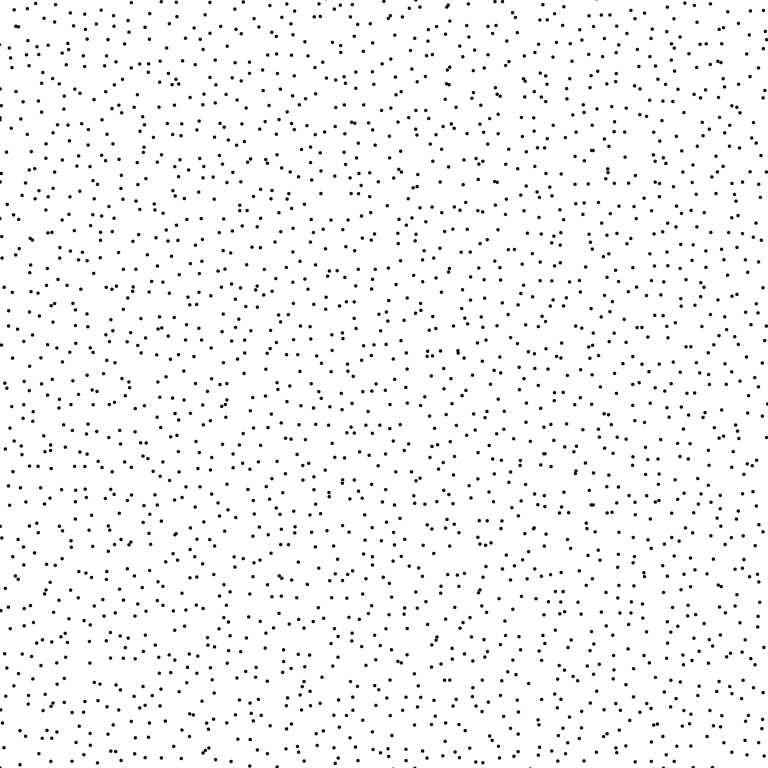
Write a Shadertoy shader that draws this texture.

```glsl
#define CELLS 48.0
#define DOT_RADIUS 0.00222
#define JITTER 1.0
#define INK vec3(0.04)
#define PAPER vec3(1.0)

vec2 hash22(vec2 p) {
    vec2 q = vec2(dot(p, vec2(127.1, 311.7)), dot(p, vec2(269.5, 183.3)));
    return fract(sin(q) * 43758.5453);
}

// Distance to the nearest dot centre, in canvas units
float nearestDot(vec2 uv) {
    vec2 grid = uv * CELLS;
    vec2 cell = floor(grid);
    float nearest = 10.0;
    for (int y = -1; y <= 1; y++) {
        for (int x = -1; x <= 1; x++) {
            vec2 neighbour = cell + vec2(x, y);
            vec2 centre = neighbour + 0.5 + JITTER * (hash22(neighbour) - 0.5);
            nearest = min(nearest, distance(grid, centre));
        }
    }
    return nearest / CELLS;
}

void mainImage(out vec4 fragColor, in vec2 fragCoord) {
    float pixel = 1.0 / iResolution.y;
    vec2 uv = fragCoord * pixel;

    // Edge one pixel wide
    float coverage = clamp(0.5 + (DOT_RADIUS - nearestDot(uv)) / pixel, 0.0, 1.0);
    fragColor = vec4(mix(PAPER, INK, coverage), 1.0);
}
```
